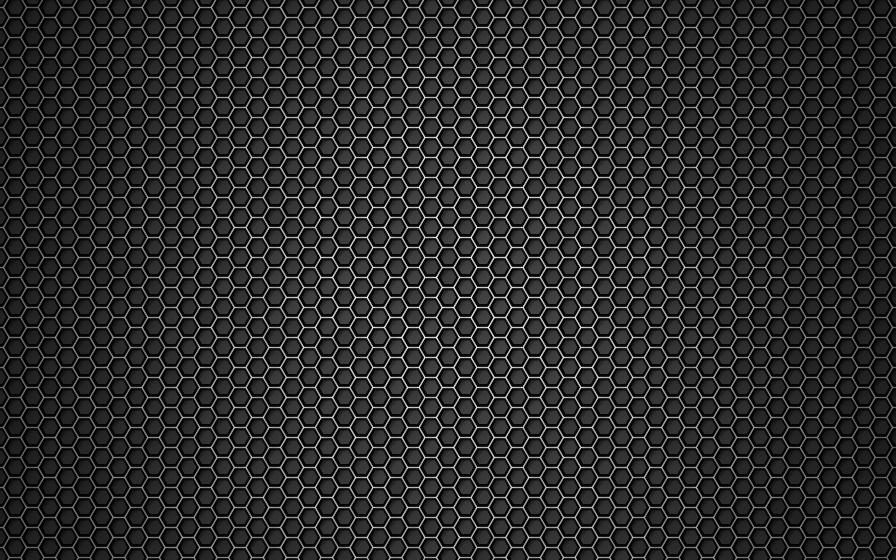
Give the GLSL for this pattern, as a Shadertoy shader.

```glsl
const float ROWS = 28.0;
const vec2 LATTICE = vec2(1.7320508, 1.0);

float hash(vec2 p) {
    return fract(sin(dot(p, vec2(127.1, 311.7))) * 43758.5453);
}

float valueNoise(vec2 p) {
    vec2 cell = floor(p), f = fract(p);
    f = f * f * (3.0 - 2.0 * f);
    float low = mix(hash(cell), hash(cell + vec2(1, 0)), f.x);
    float high = mix(hash(cell + vec2(0, 1)), hash(cell + vec2(1, 1)), f.x);
    return mix(low, high, f.y);
}

// Flat-topped hexagon norm: equals the apothem along every edge
float hexNorm(vec2 p) {
    p = abs(p);
    return max(p.y, dot(p, vec2(0.8660254, 0.5)));
}

// Offset from the centre of the nearest hexagon
vec2 hexLocal(vec2 p) {
    vec2 a = mod(p + 0.5 * LATTICE, LATTICE) - 0.5 * LATTICE;
    vec2 b = mod(p, LATTICE) - 0.5 * LATTICE;
    return dot(a, a) < dot(b, b) ? a : b;
}

float coverage(float dist, float pixel) {
    return 1.0 - smoothstep(-0.5 * pixel, 0.5 * pixel, dist);
}

// Recessed hole: dark wall around an unevenly lit floor
float holeShade(vec2 local, float seed, float pixel) {
    float wall = 0.022 + 0.045 * smoothstep(0.15, 0.5, dot(local, vec2(0.4, 0.8)));
    vec2 floorPos = local - vec2(0.02, 0.015);
    float floorTone = 0.225 + 0.05 * dot(floorPos, vec2(0.6, -0.8));
    floorTone += 0.03 * (seed - 0.5);
    // Soft shadow on the upper left of the floor
    float shadow = smoothstep(0.13, 0.27, dot(floorPos, vec2(-0.8, 0.6)));
    floorTone *= 1.0 - 0.3 * shadow;
    return mix(wall, floorTone, coverage(hexNorm(floorPos) - 0.338, pixel));
}

// Wire mesh: brighter at the joints, slightly worn along its length
float wireShade(vec2 local, vec2 p) {
    float joint = smoothstep(0.48, 0.58, length(local));
    return 0.66 + 0.16 * joint + 0.14 * (valueNoise(p * 1.7) - 0.5);
}

float vignette(vec2 p) {
    return mix(1.1, 0.52, smoothstep(0.05, 0.95, length(p * vec2(1.0, 0.85))));
}

void mainImage(out vec4 fragColor, in vec2 fragCoord) {
    vec2 canvas = (fragCoord - 0.5 * iResolution.xy) / iResolution.y;
    vec2 p = canvas * ROWS - vec2(0.0, 0.125);
    float pixel = ROWS / iResolution.y;

    vec2 local = hexLocal(p);
    vec2 cellId = round((p - local) / (0.5 * LATTICE));
    float hole = holeShade(local, hash(cellId), pixel);
    float wire = coverage(0.462 - hexNorm(local), pixel);

    float shade = mix(hole, wireShade(local, p), wire) * vignette(canvas);
    fragColor = vec4(vec3(shade), 1.0);
}
```
